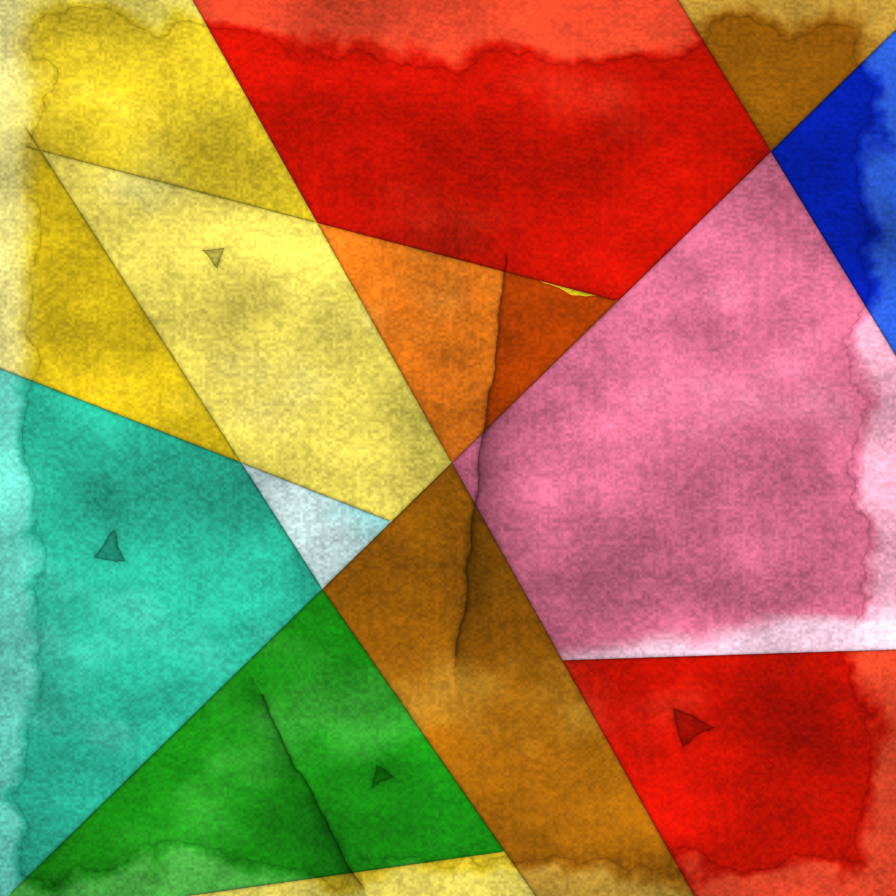
This background is drawn by a WebGL 2 fragment shader. Its source:

```glsl
#version 300 es
precision highp float;
// Draws stained paper cut by straight lines into coloured, worn facets.
uniform vec2 u_resolution;
out vec4 outColor;

// Facet colours
const vec3 RED = vec3(0.76, 0.075, 0.025);
const vec3 BROWN = vec3(0.63, 0.38, 0.05);
const vec3 ORANGE = vec3(0.94, 0.49, 0.11);
const vec3 YELLOW = vec3(0.87, 0.76, 0.15);
const vec3 GOLD = vec3(0.84, 0.72, 0.10);
const vec3 STRAW = vec3(0.93, 0.86, 0.36);
const vec3 TEAL = vec3(0.17, 0.70, 0.58);
const vec3 ICE = vec3(0.64, 0.90, 0.89);
const vec3 GREEN = vec3(0.10, 0.54, 0.08);
const vec3 PINK = vec3(0.83, 0.42, 0.54);
const vec3 BLUE = vec3(0.03, 0.13, 0.68);

// Cuts as start.xy, end.xy; the positive side lies left of the direction
const vec4 MAIN_CUT = vec4(0.215, 1.0, 0.775, 0.0);
const vec4 WEST_UPPER = vec4(0.029, 0.857, 0.358, 0.345);
const vec4 WEST_LOWER = vec4(0.358, 0.345, 0.598, 0.0);
const vec4 DIAGONAL = vec4(0.013, 0.004, 1.0, 0.967);
const vec4 EAST_CUT = vec4(0.757, 1.0, 1.0, 0.603);
const vec4 TEAL_TOP = vec4(0.0, 0.589, 0.434, 0.419);
const vec4 ORANGE_TOP = vec4(0.03, 0.836, 0.686, 0.665);
const vec4 PINK_BASE = vec4(0.63, 0.263, 1.0, 0.275);
const vec4 GREEN_BASE = vec4(0.208, 0.0, 0.56, 0.0495);
const vec4 CUTS[9] = vec4[9](MAIN_CUT, WEST_UPPER, WEST_LOWER, DIAGONAL,
    EAST_CUT, TEAL_TOP, ORANGE_TOP, PINK_BASE, GREEN_BASE);

// Tears as start.xy, end.xy; chips as centre.xy, size
const vec4 TEARS[2] = vec4[2](vec4(0.508, 0.27, 0.5625, 0.716), vec4(0.40, 0.01, 0.289, 0.221));
const vec3 CHIPS[4] = vec3[4](vec3(0.767, 0.187, 0.026), vec3(0.125, 0.39, 0.020),
    vec3(0.242, 0.718, 0.013), vec3(0.425, 0.13, 0.011));
const float BLOTCH = 0.75;
const float GRAIN = 0.30;
const float LINE_WIDTH = 0.0016;

float hash(vec2 p) { return fract(sin(dot(p, vec2(127.1, 311.7))) * 43758.5453); }

float noise(vec2 p) {
    vec2 i = floor(p), f = fract(p);
    f = f * f * (3.0 - 2.0 * f);
    return mix(mix(hash(i), hash(i + vec2(1, 0)), f.x),
               mix(hash(i + vec2(0, 1)), hash(i + vec2(1, 1)), f.x), f.y);
}

float fbm(vec2 p) {
    float sum = 0.0, amp = 0.5;
    for (int i = 0; i < 5; i++) {
        sum += amp * noise(p);
        p = mat2(1.6, 1.2, -1.2, 1.6) * p + 7.3;
        amp *= 0.5;
    }
    return sum;
}

// Signed distance to the endless line through a cut
float side(vec2 p, vec4 cut) {
    vec2 dir = normalize(cut.zw - cut.xy), q = p - cut.xy;
    return dir.x * q.y - dir.y * q.x;
}

float segment(vec2 p, vec4 cut) {
    vec2 q = p - cut.xy, d = cut.zw - cut.xy;
    return length(q - d * clamp(dot(q, d) / dot(d, d), 0.0, 1.0));
}

float cover(float d) { return smoothstep(-0.8, 0.8, d * u_resolution.y); }

void main() {
    vec2 p = gl_FragCoord.xy / u_resolution;
    float cloud = fbm(p * vec2(8.0, 11.0)), ragged = fbm(p * 18.0 + 40.0);
    float above = cover(side(p, DIAGONAL)), east = cover(side(p, MAIN_CUT));
    float farEast = cover(side(p, EAST_CUT)), high = cover(side(p, ORANGE_TOP));
    float tealTop = cover(side(p, TEAL_TOP));

    // Orange facet with its dark torn stain
    vec2 rough = p + 0.022 * (vec2(ragged, fbm(p * 21.0)) - 0.48);
    float stainTop = max(0.664, 0.716 - 0.69 * (rough.x - 0.5625)) - rough.y;
    float stain = min(-side(rough, TEARS[0]), stainTop);
    vec3 orange = mix(ORANGE, YELLOW, cover(-stainTop) * cover(p.x - 0.6));
    orange = mix(orange, vec3(0.69, 0.25, 0.025), cover(stain));

    // Facets above and below the diagonal
    vec3 ice = mix(vec3(0.84, 0.95, 0.94), ICE, smoothstep(0.31, 0.41, p.x + 0.3 * (cloud - 0.5)));
    vec3 westOuter = mix(TEAL, GOLD, tealTop);
    vec3 westInner = mix(ice, mix(STRAW, YELLOW, high), tealTop);
    vec3 upper = mix(westOuter, westInner, cover(side(p, WEST_UPPER)));
    upper = mix(upper, mix(orange, mix(RED, BROWN * 0.92, farEast), high), east);
    vec3 lower = mix(YELLOW, GREEN, cover(side(p, GREEN_BASE)));
    lower = mix(lower, BROWN, cover(side(p, WEST_LOWER)));
    lower = mix(lower, mix(RED, PINK, cover(side(p, PINK_BASE))), east);
    lower = mix(lower, BLUE, farEast);
    vec3 color = mix(lower, upper, above);

    // Worn lighter paint along the borders and cloudy highlights
    float topDepth = 0.075 * smoothstep(0.25, 0.36, p.x) * smoothstep(0.80, 0.74, p.x);
    float border = min(min(p.x, 1.0 - p.x), min(p.y, 1.0 - p.y + 0.012 - topDepth * 0.5));
    float worn = 0.07 * ragged + 0.05 * (cloud - 0.5) - border;
    vec3 pale = pow(color, vec3(0.46));
    color = mix(color, pale, 0.85 * smoothstep(-0.006, 0.014, worn));
    color *= 1.0 - 0.18 * exp(-abs(worn + 0.006) / 0.002);
    color = mix(color, pale, 0.5 * smoothstep(0.52, 0.78, fbm(p * vec2(6.0, 9.0) + 19.0)));
    float frost = side(p, PINK_BASE) - 0.07 * ragged * smoothstep(0.6, 0.95, p.x);
    frost = smoothstep(0.02, -0.01, frost) * cover(side(p, PINK_BASE)) * (1.0 - above) * east;
    color = mix(color, vec3(0.96, 0.87, 0.92), 0.8 * frost * (1.0 - farEast));
    float margin = smoothstep(0.045, 0.005, p.x + 0.03 * (cloud - 0.5));
    color = mix(color, vec3(0.97, 0.94, 0.68), 0.6 * margin * tealTop);

    // Tears with a shadow on one side
    for (int i = 0; i < 2; i++) {
        float d = side(rough, TEARS[i]), near = segment(rough, TEARS[i]);
        color *= 1.0 - 0.42 * exp(-near / 0.0022);
        float shadow = i == 0 ? cover(-d) * (1.0 - above) : cover(d);
        color *= 1.0 - 0.28 * shadow * exp(-near / 0.025);
    }

    // Small dark triangular chips
    for (int i = 0; i < 4; i++) {
        vec3 chip = CHIPS[i];
        float turn = 0.35 + 0.8 * float(i);
        vec2 q = mat2(cos(turn), sin(turn), -sin(turn), cos(turn)) * (rough - chip.xy);
        float d = max(q.y, abs(q.x) * 0.866 - q.y * 0.5) - chip.z * 0.5;
        color *= 1.0 - 0.25 * cover(-d) - 0.25 * exp(-abs(d) / 0.0018);
    }

    // Thin dark cuts, blotches and paper grain
    float nearest = 1.0;
    for (int i = 0; i < 9; i++) nearest = min(nearest, segment(p, CUTS[i]));
    color *= 1.0 - 0.38 * exp(-nearest / LINE_WIDTH);
    float grain = 0.6 * noise(p * 330.0) + 0.4 * noise(p * vec2(150.0, 210.0)) - 0.5;
    color *= 1.0 + BLOTCH * (cloud - 0.48) + GRAIN * grain;
    outColor = vec4(clamp(color, 0.0, 1.0), 1.0);
}
```
